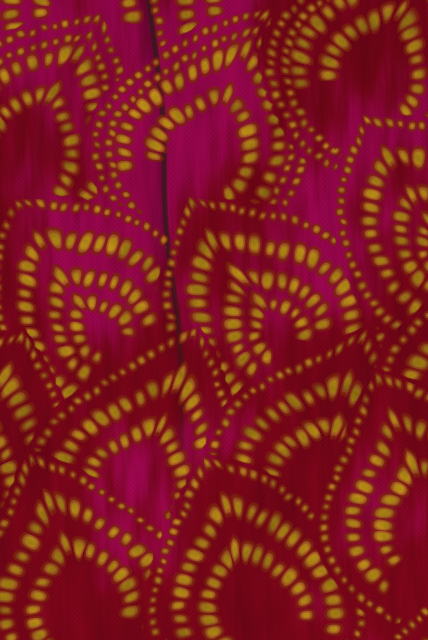
Give the GLSL for this pattern, as a Shadertoy shader.

```glsl
// Tie-dyed cloth: overlapping rows of leaning teardrop scales outlined in rings of resist dots.

// Lengths are in canvas heights.
const float COLUMN_PITCH = 0.271;
const float LAST_COLUMN_LIFT = 0.13;   // the third column is set higher
const float OUTER_LEVEL = 0.156;       // outermost ring, at the flank of a scale
const float SCALE_MARGIN = 0.010;      // cloth kept beyond the outer ring
const float TIP_HEIGHT = 0.6;
const float TIP_FALLOFF = 2.2;
const float TIP_STRETCH = 0.43;        // extra arc length gathered at the tip
const float ARCH_END = 0.74;           // share of the outline that bold rings follow
const float PI = 3.14159265;

const vec3 CRIMSON = vec3(0.45, 0.02, 0.09);
const vec3 MAGENTA = vec3(0.54, 0.02, 0.27);
const vec3 STAIN   = vec3(0.48, 0.14, 0.05);
const vec3 ORANGE  = vec3(0.62, 0.33, 0.14);
const vec3 OLIVE   = vec3(0.66, 0.50, 0.08);
const vec3 SEAM    = vec3(0.19, 0.10, 0.09);

// Rows from top to bottom: first centre x, centre y, lean to the right,
// and the innermost detail: 0 = second thin line, 1 = nothing, 2 = core ring.
const int ROWS = 6;
const vec4 ROW[ROWS] = vec4[](
    vec4(0.130, 0.985, -0.30, 1.0), vec4(0.040, 0.752, 0.45, 0.0),
    vec4(0.165, 0.482, -0.60, 2.0), vec4(0.216, 0.238, 0.34, 1.0),
    vec4(0.132, 0.043, -0.32, 1.0), vec4(0.190, -0.250, 0.30, 1.0));

// Rings: level, dot half-size across and along the line, dot pitch.
const vec4 THIN  = vec4(OUTER_LEVEL, 0.0056, 0.0052, 0.0175);
const vec4 THICK = vec4(0.114, 0.0135, 0.0086, 0.0222);
const vec4 INNER = vec4(0.070, 0.0130, 0.0084, 0.0212);
const vec4 CORE  = vec4(0.039, 0.0105, 0.0072, 0.0190);

float hash(vec3 p) {
    p = fract(p * vec3(0.1031, 0.1030, 0.0973));
    p += dot(p, p.yzx + 33.33);
    return fract((p.x + p.y) * p.z);
}

// Layered sines, roughly -1 to 1.
float mottle(vec2 p) {
    float sum = 0.0, amp = 0.5;
    for (int i = 0; i < 4; i++) {
        sum += amp * sin(p.x + 1.7 * sin(p.y * 0.8)) * cos(p.y + 1.3 * sin(p.x * 0.7));
        p = mat2(1.5, 1.1, -1.1, 1.5) * p + 2.3;
        amp *= 0.6;
    }
    return sum;
}

// Polar radius of the unit teardrop, its tip at angle zero.
float teardrop(float angle) {
    return 1.0 + TIP_HEIGHT * exp(-TIP_FALLOFF * abs(angle));
}

// Signed distance to the nearest dot of one ring, drawn up to a share of its outline.
float dotRing(vec2 q, vec4 ring, float end, float seed) {
    float angle = atan(q.x, q.y), a = abs(angle);
    float R = teardrop(angle);
    float slope = TIP_FALLOFF * (R - 1.0) / R;
    float across = (length(q) - ring.x * R) * inversesqrt(1.0 + slope * slope);

    // Arc position of the foot point, so that dots stand square to the line.
    float halfArc = PI + TIP_STRETCH;
    float arc = ring.x * (a + TIP_STRETCH * (1.0 - exp(-TIP_FALLOFF * a)));
    arc = sign(angle) * (arc - slope * across * smoothstep(0.0, 0.3, a));
    float count = max(1.0, round(ring.x * halfArc / ring.w));
    float pitch = ring.x * halfArc / count;
    float id = round(arc / pitch);
    if (abs(id) > end * count) return 1.0;

    vec3 key = vec3(id + 60.0, seed * 7.0 + 3.0, ring.x * 900.0);
    vec2 nudge = vec2(hash(key), hash(key + 17.0)) - 0.5;
    vec2 size = ring.yz * mix(0.74, 1.14, hash(key + 41.0));
    vec2 e = (vec2(across, arc - id * pitch) - nudge * vec2(0.005, 0.003)) / size;
    e.y += 0.5 * nudge.x * e.x;
    e = pow(abs(e), vec2(2.5));
    return (pow(e.x + e.y, 0.4) - 1.0) * min(size.x, size.y);
}

void mainImage(out vec4 fragColor, in vec2 fragCoord) {
    vec2 uv = fragCoord / iResolution.y;
    float soft = max(0.0013, 0.7 / iResolution.y);
    vec2 p = uv + 0.006 * vec2(sin(uv.y * 23.0 + 2.0 * sin(uv.x * 9.0)), sin(uv.x * 19.0 + uv.y * 11.0));

    // Topmost scale here, and the gap to the edges of scales lying over it.
    vec2 q = vec2(9.0);
    float seed = 0.0, detail = 1.0, gap = 1.0;
    for (int r = 0; r < ROWS; r++) {
        float c = cos(ROW[r].z), s = sin(ROW[r].z);
        for (int col = -1; col <= 2; col++) {
            vec2 centre = ROW[r].xy + vec2(float(col) * COLUMN_PITCH, col == 2 ? LAST_COLUMN_LIFT : 0.0);
            vec2 d = p - centre;
            vec2 local = vec2(c * d.x - s * d.y, s * d.x + c * d.y);
            float edge = length(local) - OUTER_LEVEL * teardrop(atan(local.x, local.y)) - SCALE_MARGIN;
            gap = min(gap, edge);
            if (edge < 0.0) {
                q = local;
                seed = float(r * 4 + col + 2);
                detail = ROW[r].w;
                gap = 1.0;
            }
        }
    }

    float dots = min(dotRing(q, THIN, 1.0, seed),
                     min(dotRing(q, THICK, ARCH_END, seed), dotRing(q, INNER, ARCH_END, seed)));
    if (detail > 1.5) dots = min(dots, dotRing(q, CORE, ARCH_END, seed));
    if (detail < 0.5) dots = min(dots, dotRing(q, vec4(0.135, THIN.yzw), 1.0, seed));
    dots += 0.010 * (1.0 - smoothstep(0.0, 0.009, gap));   // tucked under the next scale

    // Dyed ground with broad fading, blotches, vertical streaks and weave.
    float blotch = mottle(uv * vec2(9.0, 6.0) + 1.0);
    float streak = mottle(uv * vec2(110.0, 14.0));
    float violet = smoothstep(-0.1, 0.6, blotch + 0.2 * streak + 0.9 * (uv.y - 0.5));
    vec3 color = mix(CRIMSON, MAGENTA, violet);
    color *= 1.0 + 0.13 * blotch + 0.09 * streak + 0.04 * sin(uv.x * 900.0) * sin(uv.y * 800.0);

    // Dark seam that fades toward the bottom, with a soft shadow on its left.
    float seamOffset = uv.x - (0.312 - 0.075 * uv.y + 0.004 * sin(uv.y * 17.0));
    float seamFade = smoothstep(0.15, 0.65, uv.y);
    color *= 1.0 - 0.22 * seamFade * smoothstep(-0.035, 0.0, seamOffset) * step(seamOffset, 0.0);
    color = mix(color, SEAM, 0.8 * seamFade * (1.0 - smoothstep(0.002, 0.006, abs(seamOffset))));

    // Dots: dye stain, orange rim, olive centre.
    float wear = 0.95 + 0.16 * mottle(uv * 60.0) + 0.12 * blotch;
    color = mix(color, STAIN, 0.85 * (1.0 - smoothstep(0.001, 0.001 + 2.2 * soft, dots)));
    color = mix(color, ORANGE * wear, 1.0 - smoothstep(-soft, soft, dots + 0.0006));
    color = mix(color, OLIVE * wear, 1.0 - smoothstep(-soft, soft, dots + 0.0032));
    fragColor = vec4(color, 1.0);
}
```
